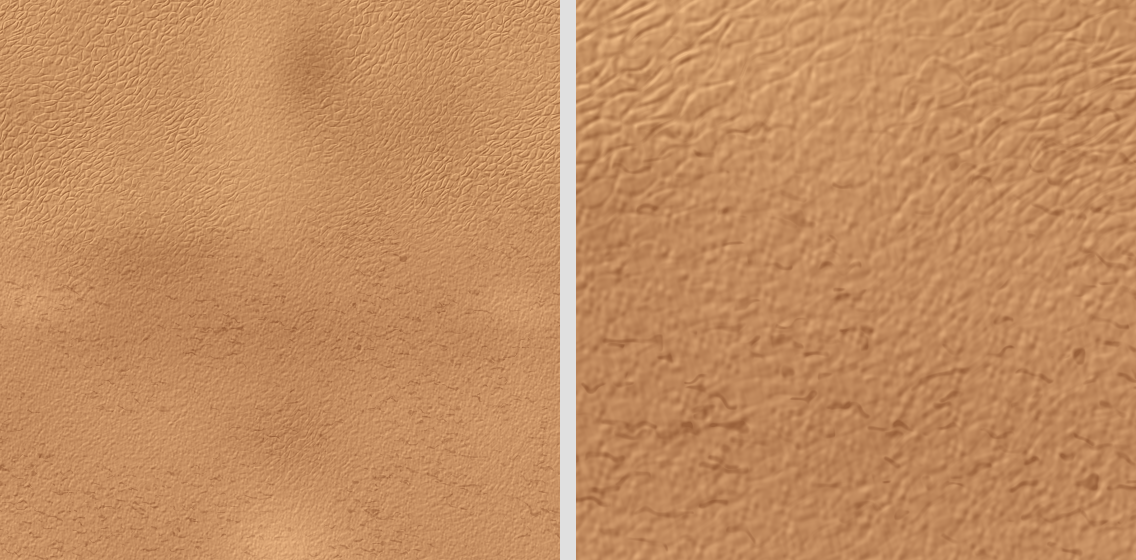
Left, the full canvas; right, a detail of the centre.
A WebGL 2 fragment shader for this texture:

```glsl
#version 300 es
precision highp float;
// Tan leather with diagonal wrinkles, fine grain and short dark cracks.
uniform vec2 u_resolution;
out vec4 fragColor;

vec2 hash2(vec2 p) {
  return fract(sin(vec2(dot(p, vec2(127.1, 311.7)), dot(p, vec2(269.5, 183.3)))) * 43758.5453);
}

float noise(vec2 p) {
  vec2 i = floor(p), f = fract(p);
  f = f * f * (3.0 - 2.0 * f);
  return mix(mix(hash2(i).x, hash2(i + vec2(1, 0)).x, f.x),
             mix(hash2(i + vec2(0, 1)).x, hash2(i + vec2(1, 1)).x, f.x), f.y);
}

float fbm(vec2 p) {
  float sum = 0.0, amp = 0.5;
  for (int i = 0; i < 4; i++) {
    sum += amp * noise(p);
    p = mat2(1.6, 1.2, -1.2, 1.6) * p + 7.3;
    amp *= 0.5;
  }
  return sum / 0.9375;
}

// Rounded cells parted by narrow creases: 0 in a crease, 1 on a cell
float pebbles(vec2 p) {
  vec2 cell = floor(p), f = fract(p);
  float nearest = 8.0, second = 8.0;
  for (int y = -1; y <= 1; y++) {
    for (int x = -1; x <= 1; x++) {
      vec2 o = vec2(x, y);
      float d = length(o + hash2(cell + o) - f);
      second = min(second, max(nearest, d));
      nearest = min(nearest, d);
    }
  }
  return smoothstep(0.0, 0.45, second - nearest);
}

// Soft round spot of tone
float spot(vec2 p, vec2 centre, vec2 radius) {
  vec2 d = (p - centre) / radius;
  return exp(-dot(d, d));
}

float segment(vec2 p, vec2 a, vec2 b) {
  vec2 ab = b - a;
  return length(p - a - ab * clamp(dot(p - a, ab) / dot(ab, ab), 0.0, 1.0));
}

// Relief: stretched wrinkle cells plus fine grain
float relief(vec2 p, float wrinkling) {
  vec2 bend = vec2(noise(p * 6.0), noise(p * 6.0 + 31.0)) * 0.04;
  vec2 jitter = vec2(noise(p * 75.0), noise(p * 75.0 + 17.0)) * 0.007;
  vec2 q = mat2(0.8, -0.6, 0.6, 0.8) * (p + bend + jitter);
  float grain = noise(mat2(0.94, -0.34, 0.34, 0.94) * p * vec2(310, 240));
  grain += 0.6 * noise(q * vec2(100, 190) + 50.0);
  return wrinkling * pebbles(q * vec2(48, 108)) + 0.78 * grain;
}

// Short, nearly level cracks, one or none in each cell of a loose grid
float cracks(vec2 p, float rows, float seed) {
  vec2 q = p + 0.009 * vec2(noise(p * 120.0 + seed), noise(p * 120.0 + 9.0));
  vec2 g = q * vec2(0.55, 1.0) * rows + seed;
  float ink = 0.0;
  for (int y = -1; y <= 1; y++) {
    for (int x = -1; x <= 1; x++) {
      vec2 cell = floor(g) + vec2(x, y);
      vec2 r = hash2(cell), s = hash2(cell + 57.0);
      vec2 centre = (cell + r - seed) / (vec2(0.55, 1.0) * rows);
      vec2 reach = (0.15 + 0.45 * s.x) / rows * vec2(1.0, 0.7 * s.y - 0.4);
      float d = segment(q, centre - reach, centre + reach);
      float shown = smoothstep(0.36, 0.6, fbm(centre * 9.0 + 20.0) + 0.35 * (r.y - 0.5));
      ink = max(ink, shown * (1.0 - smoothstep(0.0004, 0.0028, d)));
    }
  }
  return ink * smoothstep(0.15, 0.6, noise(p * 150.0));
}

// Long faint folds, broken along their length
float folds(vec2 p) {
  vec2 q = p + 0.035 * (vec2(fbm(p * 25.0), fbm(p * 25.0 + 40.0)) - 0.5);
  float d = min(segment(q, vec2(0.08, 0.49), vec2(0.42, 0.395)),
                segment(q, vec2(0.68, 0.17), vec2(0.97, 0.09)));
  return (1.0 - smoothstep(0.0006, 0.0032, d)) * smoothstep(0.4, 0.6, noise(p * 75.0));
}

// Broad light and dark areas
float broadTone(vec2 p) {
  float tone = 0.75 * (fbm(p * 4.0 + 11.0) - 0.5);
  tone += 0.45 * spot(p, vec2(0.46, 0.8), vec2(0.11, 0.24));
  tone += 0.3 * spot(p, vec2(0.2, 0.68), vec2(0.25, 0.12));
  tone += 0.6 * spot(p, vec2(0.5, 0.02), vec2(0.1, 0.07));
  tone += 0.55 * spot(p, vec2(0.93, 0.45), vec2(0.09, 0.045));
  tone += 0.4 * spot(p, vec2(0.07, 0.46), vec2(0.08, 0.04));
  tone -= 0.7 * spot(p, vec2(0.55, 0.88), vec2(0.06, 0.08));
  tone -= 0.35 * spot(p, vec2(0.3, 0.54), vec2(0.25, 0.05));
  tone -= 0.35 * spot(p, vec2(0.5, 0.4), vec2(0.6, 0.09));
  return tone - 0.3 * spot(p, vec2(0.5, 0.22), vec2(0.08, 0.07));
}

void main() {
  vec2 p = gl_FragCoord.xy / u_resolution;

  // Wrinkles gather in the upper half, beside a smooth central strip
  float upper = smoothstep(0.47, 0.68, p.y + 0.16 * (fbm(p * 6.0) - 0.5));
  float wrinkling = upper * (1.0 - 0.85 * spot(p, vec2(0.49, 0.8), vec2(0.09, 0.3)));
  wrinkling *= 0.45 + 0.6 * smoothstep(0.3, 0.6, fbm(p * 9.0 + 60.0));
  wrinkling = 0.14 + 0.74 * wrinkling + 0.3 * spot(p, vec2(0.52, 0.21), vec2(0.07));

  // Light from the upper left
  vec2 toLight = vec2(-0.0014, 0.0018);
  float slope = relief(p - toLight * 0.5, wrinkling) - relief(p + toLight * 0.5, wrinkling);
  float tone = 0.07 + broadTone(p) + 1.55 * slope;
  float ink = max(cracks(p, 40.0, 3.0), cracks(p, 62.0, 11.0));
  tone -= 0.95 * ink * (1.0 - 0.5 * upper) + 0.8 * folds(p);

  vec3 colour = vec3(0.77, 0.56, 0.38) + clamp(tone, -1.7, 1.5) * vec3(0.1, 0.105, 0.09);
  fragColor = vec4(colour + mix(vec3(0.003, -0.002, 0.001), vec3(0.0, 0.002, -0.002), upper), 1.0);
}
```
